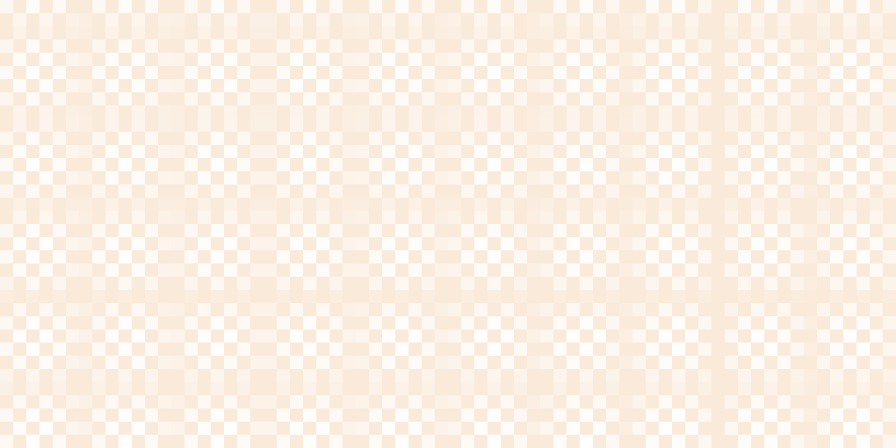
This pattern is drawn by a WebGL 1 fragment shader. Its source:

```glsl
precision highp float;
// Pale peach and white checkerboard that swells and fades in a woven grid of soft clusters.

uniform vec2 u_resolution;

const float PI = 3.14159265;
const float ROWS = 34.0;                     // square cells down the canvas
const vec2 CLUSTER_SIZE = vec2(6.9, 6.75);   // cells from one fade to the next
const vec2 CLUSTER_CENTER = vec2(2.75, 5.575); // first cluster, in cells from top left
const float FADE_POWER = 0.45;               // lower keeps more cells bright
const vec3 PEACH = vec3(0.98, 0.918, 0.855);
const vec3 WHITE = vec3(1.0, 0.998, 0.995);
const int SAMPLES = 4;                       // smoothing samples per axis

// Alternates between -1 and 1 on neighbouring cells.
float checkerSign(vec2 cell) {
  return 1.0 - 2.0 * mod(cell.x + cell.y, 2.0);
}

// Signed swell: each change of sign swaps the light and dark squares.
float clusterSwell(vec2 cell) {
  vec2 wave = cos(PI * (cell + 0.5 - CLUSTER_CENTER) / CLUSTER_SIZE);
  return wave.x * wave.y;
}

vec3 cellColor(vec2 cell) {
  float light = max(-checkerSign(cell) * clusterSwell(cell), 0.0);
  return mix(PEACH, WHITE, pow(light, FADE_POWER));
}

void main() {
  vec3 color = vec3(0.0);

  // Average over the pixel area to smooth the cell edges.
  for (int j = 0; j < SAMPLES; j++) {
    for (int i = 0; i < SAMPLES; i++) {
      vec2 offset = (vec2(float(i), float(j)) + 0.5) / float(SAMPLES) - 0.5;
      vec2 position = (gl_FragCoord.xy + offset) / u_resolution.y;
      position.y = 1.0 - position.y;
      color += cellColor(floor(position * ROWS));
    }
  }

  gl_FragColor = vec4(color / float(SAMPLES * SAMPLES), 1.0);
}
```
